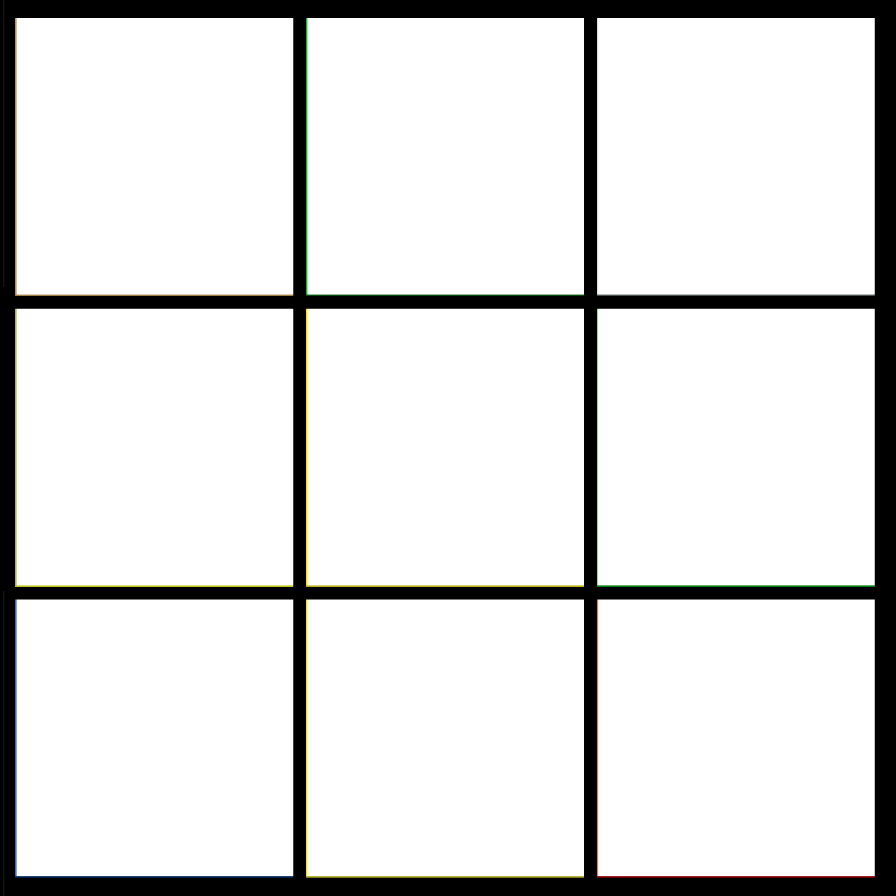
This pattern is drawn by a WebGL 2 fragment shader. Its source:

```glsl
#version 300 es
precision highp float;
// Three by three white tiles on a black frame, with thin tinted left and bottom rims.
uniform vec2 u_resolution;
out vec4 fragColor;

// Rim tints, row by row from the lower left tile
const vec3 leftTints[9] = vec3[9](
    vec3(0.25, 0.45, 0.80), vec3(0.97, 0.90, 0.08), vec3(0.92, 0.45, 0.50),
    vec3(0.72, 0.72, 0.35), vec3(1.00, 0.88, 0.00), vec3(0.60, 0.85, 0.60),
    vec3(0.75, 0.60, 0.35), vec3(0.00, 0.75, 0.10), vec3(0.85, 0.87, 0.87));
const vec3 bottomTints[9] = vec3[9](
    vec3(0.02, 0.17, 0.42), vec3(0.68, 0.66, 0.15), vec3(0.55, 0.00, 0.02),
    vec3(0.76, 0.80, 0.12), vec3(0.74, 0.72, 0.12), vec3(0.00, 0.50, 0.08),
    vec3(0.62, 0.50, 0.28), vec3(0.00, 0.30, 0.05), vec3(0.30, 0.32, 0.32));

// Smoothed coverage of the region where the distance is positive
vec2 coverage(vec2 distance2) {
    return clamp(distance2 * u_resolution + 0.5, 0.0, 1.0);
}

void main() {
    vec2 uv = gl_FragCoord.xy / u_resolution;

    // Tile index and position within the tile
    vec2 fromOrigin = uv - vec2(0.0168, 0.0204);
    vec2 cell = clamp(floor(fromOrigin / 0.3245), 0.0, 2.0);
    vec2 local = fromOrigin - cell * 0.3245;
    int index = int(cell.x + 3.0 * cell.y);

    // White face with its two rims
    vec2 rim = coverage(0.0018 - local);
    vec3 face = mix(vec3(1.0), leftTints[index], rim.x);
    face = mix(face, bottomTints[index], rim.y);

    // Faint hairline on the left of the frame, beside the top and bottom rows
    float hairline = coverage(vec2(0.0008 - abs(uv.x - 0.004))).x;
    float besideRow = step(0.17, abs(uv.y - 0.51));
    vec3 frame = vec3(0.08 * hairline * besideRow);

    vec2 inside = coverage(local) * coverage(0.3105 - local);
    fragColor = vec4(mix(frame, face, inside.x * inside.y), 1.0);
}
```
